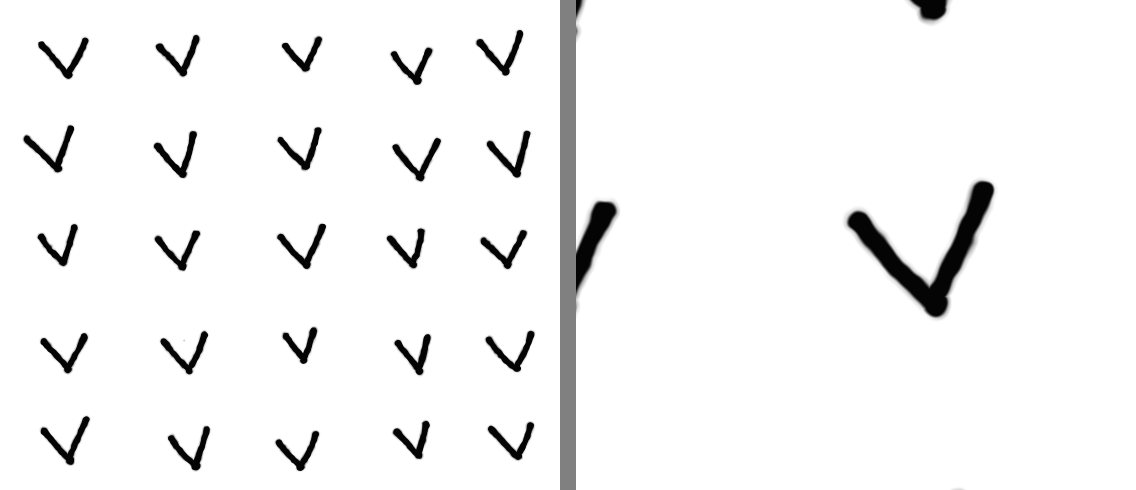
Left: the whole. Right: its middle third, enlarged.
Give the GLSL for this pattern, as a WebGL 1 fragment shader.

```glsl
precision highp float;
// Five by five grid of hand-drawn black tick marks on white paper.

uniform vec2 u_resolution;

float hash(vec2 p) {
  return fract(sin(dot(p, vec2(127.1, 311.7))) * 43758.5453);
}

// Random offset in -1..1 on both axes
vec2 jitter(vec2 cell, float seed) {
  return 2.0 * vec2(hash(cell + seed), hash(cell + seed + 17.3)) - 1.0;
}

float noise(vec2 p) {
  vec2 i = floor(p), f = fract(p);
  f = f * f * (3.0 - 2.0 * f);
  return mix(mix(hash(i), hash(i + vec2(1.0, 0.0)), f.x),
             mix(hash(i + vec2(0.0, 1.0)), hash(i + 1.0), f.x), f.y);
}

// Round-ended pen stroke from a to b, bowed sideways, with a thicker far tip
float stroke(vec2 p, vec2 a, vec2 b, float bow) {
  vec2 ab = b - a;
  float t = clamp(dot(p - a, ab) / dot(ab, ab), 0.0, 1.0);
  vec2 side = normalize(vec2(-ab.y, ab.x));
  vec2 onPath = a + ab * t + side * bow * 4.0 * t * (1.0 - t);
  return length(p - onPath) - 0.61 - 0.1 * smoothstep(0.75, 1.0, t);
}

// One tick: long left arm, steep right arm, and a blob of ink at the corner
float tick(vec2 p, vec2 cell) {
  float size = 1.0 + 0.13 * jitter(cell, 3.1).x;
  vec2 leftTip = (vec2(-4.9, 5.5) + vec2(0.6, 0.5) * jitter(cell, 5.7)) * size;
  vec2 rightTip = (vec2(2.6, 7.0) + vec2(0.8, 0.6) * jitter(cell, 9.2)) * size;
  vec2 bow = vec2(0.15, 0.2) + vec2(0.25, 0.2) * jitter(cell, 12.4);
  float d = stroke(p, vec2(0.0), leftTip, bow.x);
  d = min(d, stroke(p, vec2(0.0, 0.4), rightTip, -bow.y));
  vec2 blob = 0.2 * jitter(cell, 15.8);
  return min(d, length(p - blob) - 0.76 - 0.12 * hash(cell + 21.0));
}

void main() {
  // The canvas is 100 units high
  vec2 p = gl_FragCoord.xy * 100.0 / u_resolution.y;
  float pixel = 100.0 / u_resolution.y;

  // Slight roughness along the pen edges
  vec2 q = p + 0.22 * (vec2(noise(p * 1.3), noise(p * 1.3 + 40.0)) - 0.5);

  // Columns draw closer together towards the right
  float d = 100.0;
  for (int row = 0; row < 5; row++) {
    for (int col = 0; col < 5; col++) {
      vec2 cell = vec2(float(col), float(row));
      vec2 corner = vec2(12.8 + 26.8 * cell.x - 0.97 * cell.x * cell.x,
                         5.8 + 19.75 * cell.y);
      corner += vec2(1.5, 1.2) * jitter(cell, 1.9);
      d = min(d, tick(q - corner, cell));
    }
  }

  // Faint uneven grey fringe around the ink, and one pale speck
  float fringe = (1.0 - smoothstep(0.0, 0.42, d)) * noise(p * 0.6 + 7.0);
  float speck = 1.0 - smoothstep(0.1, 0.1 + pixel, length(p - vec2(37.6, 30.5)));
  float grey = 1.0 - 0.4 * fringe - 0.2 * speck;

  float soft = max(0.14, 0.6 * pixel);
  float ink = 1.0 - smoothstep(-soft, soft, d);
  gl_FragColor = vec4(vec3(mix(grey, 0.015, ink)), 1.0);
}
```
